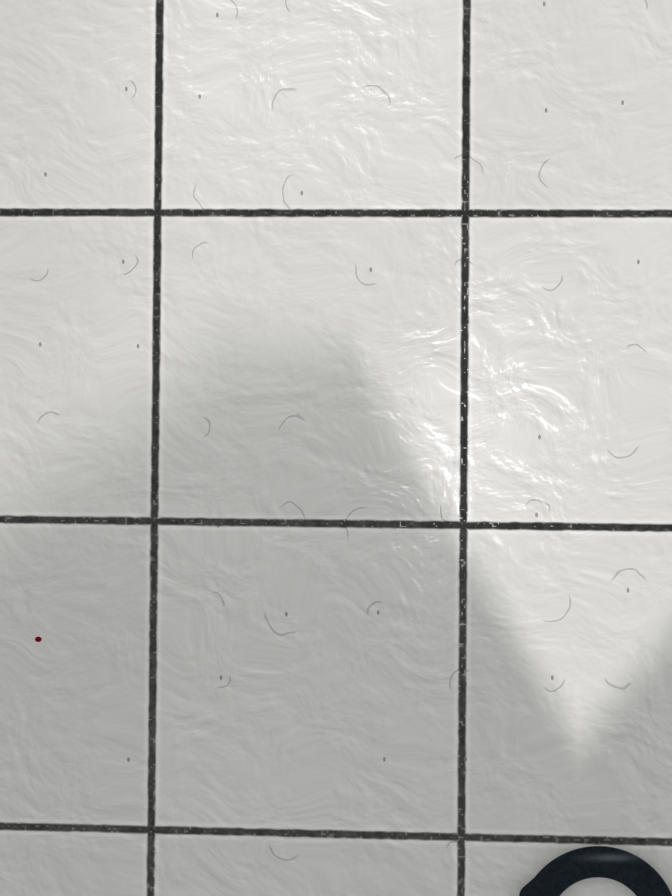
Give the GLSL for this texture, as a Shadertoy shader.

```glsl
#define LIT_TILE vec3(0.855, 0.852, 0.838)
#define SHADED_TILE vec3(0.665, 0.665, 0.655)
#define GROUT_DARK vec3(0.13, 0.14, 0.14)
#define GROUT_LIGHT vec3(0.34, 0.33, 0.32)
#define RUBBER vec3(0.09, 0.11, 0.13)
#define TILE_PITCH vec2(0.462, 0.4566)
#define GRID_ORIGIN vec2(0.224, 0.104)
#define GROUT_HALF 0.0053
#define RELIEF 0.30
#define SCRATCH_CELLS 8.0

float hash(vec2 p) {
    return fract(sin(dot(p, vec2(127.1, 311.7))) * 43758.5453);
}

float noise(vec2 p) {
    vec2 i = floor(p), f = fract(p);
    f = f * f * (3.0 - 2.0 * f);
    return mix(mix(hash(i), hash(i + vec2(1, 0)), f.x),
               mix(hash(i + vec2(0, 1)), hash(i + vec2(1, 1)), f.x), f.y);
}

float fbm(vec2 p) {
    float sum = 0.0, amp = 0.5;
    for (int i = 0; i < 4; i++) {
        sum += amp * noise(p);
        p = mat2(1.6, 1.2, -1.2, 1.6) * p + 7.3;
        amp *= 0.5;
    }
    return sum;
}

// Leathery glaze height
float glaze(vec2 p) {
    vec2 warp = vec2(noise(p * 14.0), noise(p * 14.0 + 31.0));
    return fbm(p * vec2(34.0, 46.0) + 2.5 * warp);
}

float blob(vec2 p, vec2 center, vec2 size) {
    vec2 q = (p - center) / size;
    return exp(-dot(q, q));
}

float segment(vec2 p, vec2 a, vec2 b) {
    vec2 pa = p - a, ba = b - a;
    return length(pa - ba * clamp(dot(pa, ba) / dot(ba, ba), 0.0, 1.0));
}

// Soft cast shadow: a broad hump and a rising right flank
float castShadow(vec2 p) {
    float hump = 0.82 - 0.76 * max(0.33 - p.x, 0.0) - 1.75 * max(p.x - 0.52, 0.0);
    float edge = max(hump, 0.2 + 1.2 * (p.x - 0.84));
    float soft = mix(0.13, 0.07, smoothstep(0.2, 0.6, p.x));
    float depth = mix(1.0, 0.72, smoothstep(0.35, 0.85, p.y));
    return depth * smoothstep(-soft, soft, edge - p.y);
}

// Sparse curved hairlines and specks, one candidate per cell
float wear(vec2 p, float px) {
    vec2 q = p * SCRATCH_CELLS, id = floor(q);
    vec2 c = fract(q) - 0.35 - 0.3 * vec2(hash(id), hash(id + 5.0));
    float turn = 6.283 * hash(id + 9.0), aa = px * SCRATCH_CELLS;
    float wobble = 0.05 * (noise(q * 9.0) - 0.5);
    float radius = 0.1 + 0.15 * hash(id + 2.0);
    float arc = abs(length(c) - radius + wobble);
    float sector = smoothstep(0.3, 0.7, dot(normalize(c + 1e-4), vec2(cos(turn), sin(turn))));
    float hair = (1.0 - smoothstep(0.004, 0.006 + aa, arc)) * sector * step(0.6, hash(id + 3.0));
    float speck = 1.0 - smoothstep(0.008, 0.012 + aa, length(c * vec2(1.0, 0.6)));
    return 0.14 * hair + 0.3 * speck * step(0.72, hash(id + 4.0));
}

void mainImage(out vec4 fragColor, in vec2 fragCoord) {
    float px = 1.0 / iResolution.x;
    vec2 p = fragCoord * px;

    // Slightly skewed perspective grid
    vec2 pitch = TILE_PITCH + vec2(-0.004 * p.y, 0.011 * p.x);
    vec2 grid = (p - GRID_ORIGIN - vec2(0.0105 * p.y, -0.024 * p.x)) / pitch;
    vec2 id = floor(grid);
    vec2 toLine = (0.5 - abs(fract(grid) - 0.5)) * pitch;
    float lineDist = min(toLine.x, toLine.y) + 0.0012 * (noise(p * 90.0) - 0.5);

    // Tile light, shadow and surface relief
    float shadow = castShadow(p);
    vec3 color = mix(LIT_TILE, SHADED_TILE, shadow);
    color *= 1.0 - 0.06 * smoothstep(0.35, 0.0, p.x) * (1.0 - shadow);
    color *= 1.0 + 0.025 * (hash(id + 11.0) - 0.5) + 0.03 * (fbm(p * 5.0) - 0.47);
    float slope = glaze(p + vec2(0.0022, 0.003)) - glaze(p);
    float gloss = blob(p, vec2(0.66, 0.66), vec2(0.07, 0.16))
                + 0.7 * blob(p, vec2(0.77, 0.73), vec2(0.13, 0.18))
                + 0.45 * blob(p, vec2(0.46, 1.24), vec2(0.24, 0.16));
    color += slope * RELIEF * (0.55 + 0.8 * gloss);
    color += gloss * (0.045 + 0.2 * smoothstep(0.05, 0.17, slope));
    color *= 1.0 - wear(p, px);

    // Small red stain
    float stain = length((p - vec2(0.057, 0.382)) * vec2(0.8, 1.0));
    color = mix(color, vec3(0.36, 0.04, 0.07), 1.0 - smoothstep(0.0025, 0.0035 + px, stain));

    // Rounded rim and gritty, partly wet grout
    color += 0.035 * blob(vec2(lineDist, 0.0), vec2(0.0095, 0.0), vec2(0.003));
    float grit = noise(p * 240.0);
    vec3 grout = mix(GROUT_DARK, GROUT_LIGHT, 0.65 * fbm(p * 65.0) + 0.35 * grit);
    float wet = 0.25 + 0.75 * blob(p, vec2(0.69, 0.75), vec2(0.2, 0.3));
    grout += 0.45 * wet * smoothstep(0.72, 0.95, grit);
    float tileMask = smoothstep(GROUT_HALF - 0.0008 - px, GROUT_HALF + 0.0008 + px, lineDist);
    color = mix(grout, color, tileMask);

    // Curved rubber tube with contact shadow and sheen
    float bend = abs(length(p - vec2(0.89, -0.045)) - 0.096);
    float tube = min(bend, segment(p, vec2(0.79, 0.0), vec2(0.838, 0.042)) + 0.006) - 0.023;
    color *= 1.0 - 0.22 * exp(-max(tube, 0.0) * 70.0);
    vec3 rubber = RUBBER + 0.16 * blob(p - vec2(0.89, -0.045), vec2(0.02, 0.102), vec2(0.04, 0.006));
    rubber += 0.03 * (grit - 0.5);
    color = mix(rubber, color, smoothstep(-px, px, tube));

    fragColor = vec4(clamp(color, 0.0, 1.0), 1.0);
}
```
